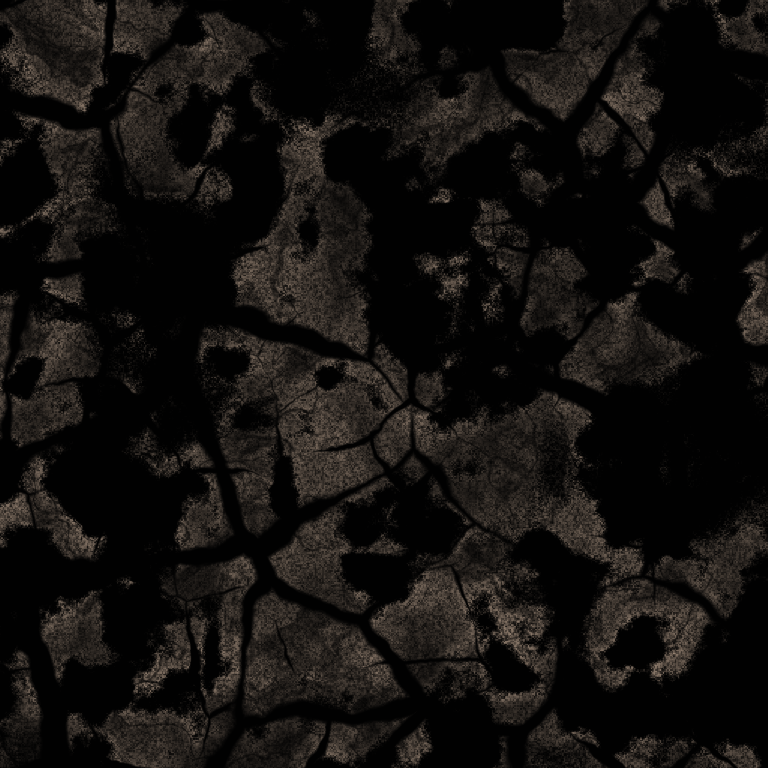
A WebGL 2 fragment shader for this texture:

```glsl
#version 300 es
precision highp float;
// Scorched dark stone: grainy brown crust with black pits, cracks and soot.

uniform vec2 u_resolution;
out vec4 fragColor;

const vec3  SOOT = vec3(0.004);
const vec3  CRUST = vec3(1.0, 0.87, 0.76);
const float CRUST_LEVEL = 0.185;
const float PIT_SCALE = 8.0;
const float PIT_MIN = 0.08;
const float PIT_MAX = 0.56;
const float PIT_ROUGHNESS = 0.85;
const float CRACK_SCALE = 4.3;
const float CRACK_WIDTH = 0.17;
const float FINE_CRACK_SCALE = 8.0;
const float SOOT_SCALE = 4.5;
const float GRAIN_SCALE = 512.0;
const float GRAIN_CONTRAST = 1.5;

float hash(vec2 p) {
    vec3 q = fract(p.xyx * vec3(0.1031, 0.1030, 0.0973));
    q += dot(q, q.yzx + 33.33);
    return fract((q.x + q.y) * q.z);
}

vec2 hash2(vec2 p) {
    return vec2(hash(p + 17.3), hash(p + 91.7));
}

float noise(vec2 p) {
    vec2 i = floor(p), f = fract(p);
    f = f * f * (3.0 - 2.0 * f);
    float low = mix(hash(i), hash(i + vec2(1, 0)), f.x);
    float high = mix(hash(i + vec2(0, 1)), hash(i + vec2(1, 1)), f.x);
    return mix(low, high, f.y);
}

float fbm(vec2 p) {
    float sum = 0.0, weight = 0.533;
    for (int i = 0; i < 4; i++) {
        sum += weight * noise(p);
        p = mat2(1.6, 1.2, -1.2, 1.6) * p + 7.1;
        weight *= 0.5;
    }
    return sum;
}

vec2 warp(vec2 p) {
    return vec2(fbm(p), fbm(p + 43.0)) - 0.5;
}

// Signed distance to the nearest pit of random radius, in cells
float pitDistance(vec2 p) {
    vec2 cell = floor(p);
    float nearest = 9.0;
    for (int y = -1; y <= 1; y++)
    for (int x = -1; x <= 1; x++) {
        vec2 id = cell + vec2(x, y);
        float radius = mix(PIT_MIN, PIT_MAX, hash(id + 5.0));
        nearest = min(nearest, length(id + hash2(id) - p) - radius);
    }
    return nearest;
}

// Distance to the nearest Voronoi border, in cells
float borderDistance(vec2 p) {
    vec2 cell = floor(p), home = cell, toHome = vec2(9.0);
    for (int y = -1; y <= 1; y++)
    for (int x = -1; x <= 1; x++) {
        vec2 id = cell + vec2(x, y);
        vec2 r = id + hash2(id) - p;
        if (dot(r, r) < dot(toHome, toHome)) { toHome = r; home = id; }
    }
    float border = 9.0;
    for (int y = -2; y <= 2; y++)
    for (int x = -2; x <= 2; x++) {
        if (x == 0 && y == 0) continue;
        vec2 id = home + vec2(x, y);
        vec2 r = id + hash2(id) - p;
        border = min(border, dot(0.5 * (toHome + r), normalize(r - toHome)));
    }
    return border;
}

// 0 inside a crack, 1 outside; cracks swell and fade along their length
float crackMask(vec2 p, float width, float threshold) {
    float swell = width * (fbm(p * 0.9 + 31.0) - threshold);
    float d = borderDistance(p + 0.22 * warp(p * 2.5));
    return smoothstep(swell, swell + 0.035, d);
}

void main() {
    vec2 uv = gl_FragCoord.xy / min(u_resolution.x, u_resolution.y);
    vec2 bend = warp(uv * 9.0);

    // Fine grain also frays the outlines
    float grain = 0.55 * hash(floor(uv * GRAIN_SCALE))
                + 0.45 * noise(uv * GRAIN_SCALE * 0.55);
    float fray = grain - 0.5;

    // Pits with crinkled outlines and paler rims
    float pit = pitDistance(uv * PIT_SCALE + bend * 1.5);
    pit += PIT_ROUGHNESS * (fbm(uv * 24.0 + 3.0) - 0.5) + 0.12 * fray;
    float crust = smoothstep(-0.03, 0.17, pit);
    float rim = exp(-70.0 * (pit - 0.15) * (pit - 0.15));

    // Cracks and broad soot
    crust *= crackMask(uv * CRACK_SCALE + 2.0, CRACK_WIDTH, 0.38);
    crust *= crackMask(uv * FINE_CRACK_SCALE + 60.0, CRACK_WIDTH, 0.53);
    float soot = fbm(uv * SOOT_SCALE + bend * 0.5 + 12.0) + 0.08 * fray;
    crust *= smoothstep(0.34, 0.46, soot);

    // Mottling and thin curling veins
    float mottle = clamp(0.5 + 2.5 * (fbm(uv * 15.0 + bend * 2.0 + 8.0) - 0.5), 0.0, 1.2);
    float curl = abs(fbm(uv * 13.0 + bend * 3.0 + 77.0) - 0.5);
    float tone = CRUST_LEVEL * (0.45 + 1.0 * mottle + 0.3 * rim);
    tone *= mix(0.5, 1.0, smoothstep(0.0, 0.05, curl));
    tone *= 1.0 + GRAIN_CONTRAST * fray;

    fragColor = vec4(SOOT + CRUST * tone * crust, 1.0);
}
```
